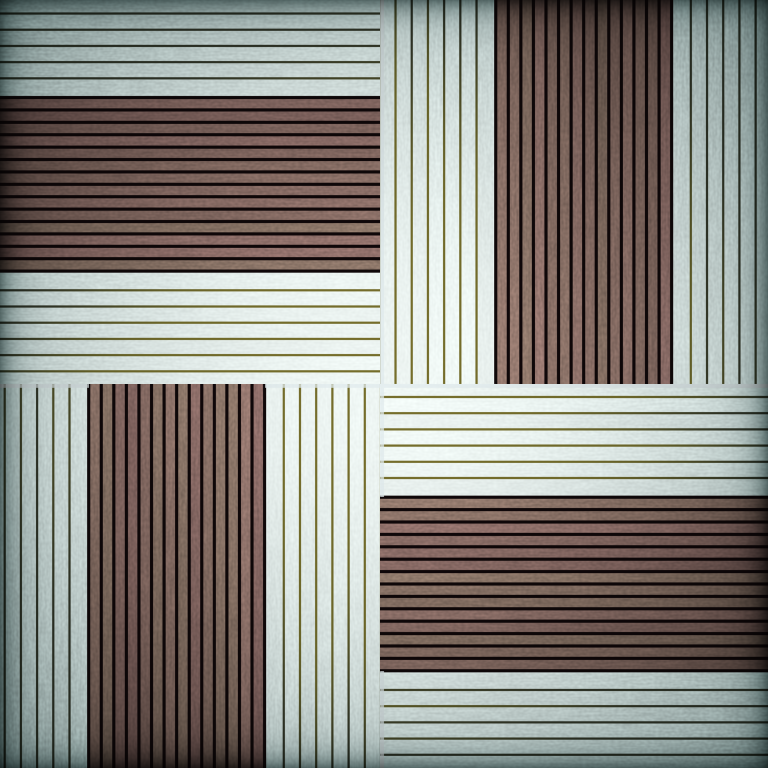
This texture is drawn by a three.js fragment shader. Its source:

```glsl
// Four decking tiles in a basket weave: grooved brown bands between pale ribbed slats, with a vignette.

varying vec2 vUv;

// Layout, in canvas units
const vec2 SEAM = vec2(0.495, 0.5);
const vec2 UPRIGHT_CENTRES = vec2(0.230, 0.760);   // band centres: left, right
const vec2 LEVEL_CENTRES = vec2(0.2396, 0.760);    // band centres: bottom, top
const float UPRIGHT_HALF = 0.1145;
const float LEVEL_HALF = 0.1130;
const float BROWN_PLANKS = 14.0;
const float FIRST_RIB = 0.0250;                    // from band edge to first pale groove
const float RIB_PITCH = 0.0211;
const float BROWN_GROOVE = 0.0041;
const float PALE_GROOVE = 0.0029;
const float SEAM_WIDTH = 0.0050;
const float SOFT = 0.0009;

// Colours
const vec3 PALE = vec3(0.955, 0.985, 0.975);
const vec3 RED_BROWN = vec3(0.61, 0.47, 0.45);
const vec3 TAN_BROWN = vec3(0.59, 0.50, 0.44);
const vec3 GROOVE = vec3(0.06, 0.03, 0.035);
const vec3 OLIVE = vec3(0.46, 0.43, 0.17);
const vec3 RIB_SHADE = vec3(0.17, 0.19, 0.17);
const vec3 SEAM_TINT = vec3(0.88, 0.92, 0.93);

// Wear and light
const float PLANK_VARIATION = 0.13;
const float PALE_GRAIN = 0.09;
const float BROWN_GRAIN = 0.22;
const float FALLOFF = 0.20;
const float EDGE_BURN = 0.48;
const float EDGE_REACH = 0.018;

float hash(vec2 p) {
  vec3 q = fract(vec3(p.xyx) * 0.1031);
  q += dot(q, q.yzx + 33.33);
  return fract((q.x + q.y) * q.z);
}

float cornerSlope(vec2 cell, vec2 offset) {
  float angle = 6.28318 * hash(cell);
  return dot(vec2(cos(angle), sin(angle)), offset);
}

// Gradient noise, roughly -0.7 to 0.7
float noise(vec2 p) {
  vec2 i = floor(p);
  vec2 f = p - i;
  vec2 u = f * f * f * (f * (f * 6.0 - 15.0) + 10.0);
  vec2 e = vec2(1.0, 0.0);
  return mix(mix(cornerSlope(i, f), cornerSlope(i + e.xy, f - e.xy), u.x),
             mix(cornerSlope(i + e.yx, f - e.yx), cornerSlope(i + e.xx, f - e.xx), u.x), u.y);
}

float lineMask(float dist, float width) {
  return 1.0 - smoothstep(0.5 * width - SOFT, 0.5 * width + SOFT, abs(dist));
}

void main() {
  // Tile and its own axes: x runs along the planks, y across them
  vec2 side = step(SEAM, vUv);
  bool upright = side.x == side.y;
  vec2 p = upright ? vUv.yx : vUv;
  float centre = upright ? mix(UPRIGHT_CENTRES.x, UPRIGHT_CENTRES.y, side.x)
                         : mix(LEVEL_CENTRES.x, LEVEL_CENTRES.y, side.y);
  float halfBand = upright ? UPRIGHT_HALF : LEVEL_HALF;
  float seed = 17.0 + 41.0 * side.x + 83.0 * side.y;
  float across = p.y - centre;
  float outside = abs(across) - halfBand;

  // Grain: long fibres, fine specks and broad weathering
  vec2 g = p + seed;
  float fibre = noise(g * vec2(35.0, 330.0));
  float speck = noise(g * vec2(190.0, 290.0));
  float weather = noise(g * vec2(5.0, 24.0));
  float grain = 0.45 * fibre + 0.55 * speck + 0.25 * weather;

  // Vignette
  vec2 q = 2.0 * vUv - 1.0;
  float radius2 = dot(q, q);
  vec2 border = min(vUv, 1.0 - vUv);
  vec2 burn = 1.0 - EDGE_BURN * exp(-border / EDGE_REACH);
  float light = (1.0 - FALLOFF * radius2) * burn.x * burn.y;

  // Pale slats, olive grooves turning dark away from the middle
  float ribPosition = (outside - FIRST_RIB) / RIB_PITCH;
  float rib = max(floor(ribPosition + 0.5), 0.0);
  float ribTone = hash(vec2(rib + 30.0 * step(0.0, across), seed));
  float slat = floor(ribPosition) + 30.0 * step(0.0, across);
  vec3 pale = PALE * (1.0 + PALE_GRAIN * grain * (0.5 + radius2));
  pale *= 1.0 - 0.03 * hash(vec2(slat + 5.0, seed));
  float shade = smoothstep(0.3, 1.1, radius2 + 0.45 * (ribTone - 0.5));
  vec3 ribColour = mix(OLIVE, RIB_SHADE, 0.85 * shade);
  pale = mix(pale, ribColour, lineMask((ribPosition - rib) * RIB_PITCH, PALE_GROOVE));
  pale *= pow(vec3(light), vec3(1.2, 1.0, 1.0));

  // Brown planks, each with its own hue and tone
  float pitch = 2.0 * halfBand / BROWN_PLANKS;
  float plankPosition = (across + halfBand) / pitch;
  float plank = floor(plankPosition);
  vec3 brown = mix(RED_BROWN, TAN_BROWN, hash(vec2(plank, seed + 3.0)));
  brown *= 1.0 + PLANK_VARIATION * (hash(vec2(plank + 9.0, seed)) - 0.5);
  brown *= 1.0 + BROWN_GRAIN * grain;
  brown *= pow(light, 1.7);

  // Join the band to the slats, then cut its grooves, including both outer edges
  vec3 colour = mix(brown, pale, smoothstep(-SOFT, SOFT, outside));
  float grooveDistance = (plankPosition - floor(plankPosition + 0.5)) * pitch;
  float groove = lineMask(grooveDistance, BROWN_GROOVE) * step(outside, 0.5 * pitch);
  colour = mix(colour, GROOVE * light, groove);

  // Faint joint between tiles
  vec2 joint = abs(vUv - SEAM - 0.5 * SEAM_WIDTH * vec2(1.0, -1.0));
  float seam = lineMask(min(joint.x, joint.y), SEAM_WIDTH);
  colour = mix(colour, SEAM_TINT * light, seam * 0.75 * step(0.0, outside));

  gl_FragColor = vec4(clamp(colour, 0.0, 1.0), 1.0);
}
```
